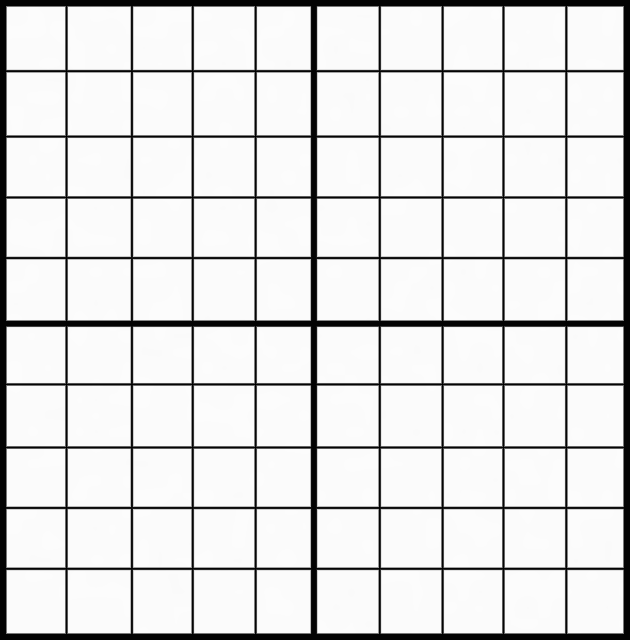
Reproduce this pattern procedurally as a Shadertoy shader.

```glsl
const int CELLS = 10;
const vec3 PAPER = vec3(0.985);
const vec3 INK = vec3(0.012);
// Lengths are fractions of the canvas height
const float THIN_HALF = 0.0018;
const float AXIS_HALF = 0.0049;
const float BORDER_HALF = 0.0051;
const float SOFTNESS = 0.0014;
const float MOTTLE_SCALE = 40.0;
const float MOTTLE_AMOUNT = 0.006;
// Uneven ruling: drift of each line from even spacing, in cells
const float COLUMN_DRIFT[11] = float[11](
    0.0, 0.015, 0.064, 0.039, 0.048, -0.017, 0.039, 0.047, 0.023, 0.031, 0.0);
const float ROW_DRIFT[11] = float[11](
    0.0, 0.072, 0.105, 0.066, 0.022, 0.058, 0.017, 0.013, -0.033, -0.072, 0.0);

float hash(vec2 p) {
    vec3 q = fract(p.xyx * 0.1031);
    q += dot(q, q.yzx + 33.33);
    return fract((q.x + q.y) * q.z);
}

float valueNoise(vec2 p) {
    vec2 cell = floor(p), f = fract(p);
    f = f * f * (3.0 - 2.0 * f);
    float low = mix(hash(cell), hash(cell + vec2(1, 0)), f.x);
    float high = mix(hash(cell + vec2(0, 1)), hash(cell + vec2(1, 1)), f.x);
    return mix(low, high, f.y);
}

// Signed distance to the nearest ruled line along one axis
float ruledLines(float coord, float span, float drift[11]) {
    float pitch = (span - 2.0 * BORDER_HALF) / float(CELLS);
    float nearest = 1e3;
    for (int i = 0; i <= CELLS; i++) {
        float center = BORDER_HALF + pitch * (float(i) + drift[i]);
        float halfWidth = THIN_HALF;
        if (i == CELLS / 2) halfWidth = AXIS_HALF;
        // Borders run off the canvas so their outer edge stays solid
        float offset = abs(coord - center);
        if (i == 0) offset = coord - center;
        if (i == CELLS) offset = center - coord;
        if (i % CELLS == 0) halfWidth = BORDER_HALF;
        nearest = min(nearest, offset - halfWidth);
    }
    return nearest;
}

void mainImage(out vec4 fragColor, in vec2 fragCoord) {
    // Rows are counted from the top
    vec2 p = vec2(fragCoord.x, iResolution.y - fragCoord.y) / iResolution.y;
    float aspect = iResolution.x / iResolution.y;

    float edge = min(ruledLines(p.x, aspect, COLUMN_DRIFT),
                     ruledLines(p.y, 1.0, ROW_DRIFT));
    float blur = max(SOFTNESS, 0.7 / iResolution.y);
    float ink = 1.0 - smoothstep(-blur, blur, edge);

    // Faint paper mottling
    float mottle = (valueNoise(p * MOTTLE_SCALE) - 0.5) * MOTTLE_AMOUNT;
    fragColor = vec4(mix(PAPER + mottle, INK, ink), 1.0);
}
```
